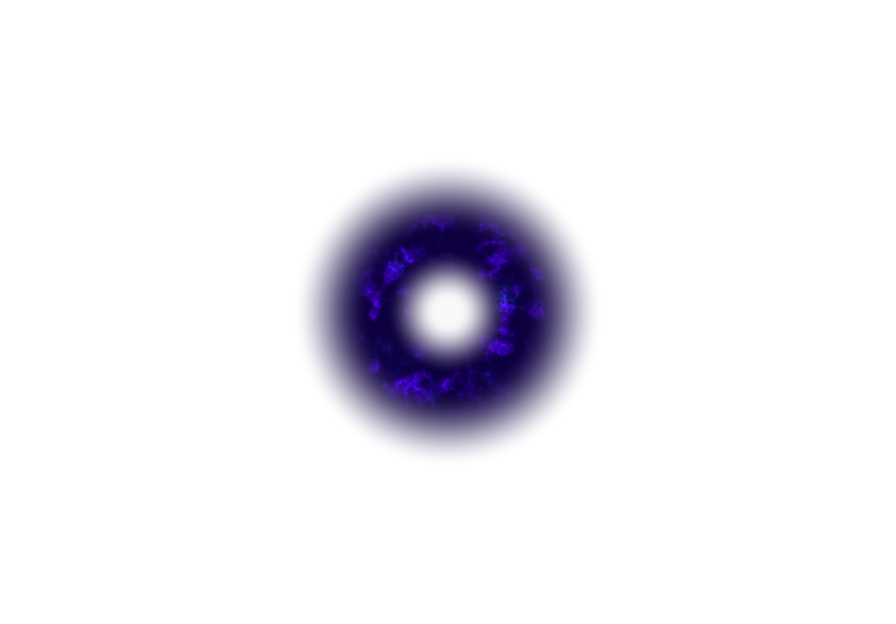
Reproduce this background procedurally as a WebGL 1 fragment shader.

```glsl
precision highp float;
// A soft indigo ring on white, with violet nebula wisps and blue sparks inside it.

uniform vec2 u_resolution;

float hash(vec2 p) {
    return fract(sin(dot(p, vec2(127.1, 311.7))) * 43758.55);
}

float noise(vec2 p) {
    vec2 cell = floor(p);
    vec2 f = fract(p);
    f = f * f * (3.0 - 2.0 * f);
    float low = mix(hash(cell), hash(cell + vec2(1.0, 0.0)), f.x);
    float high = mix(hash(cell + vec2(0.0, 1.0)), hash(cell + vec2(1.0, 1.0)), f.x);
    return mix(low, high, f.y);
}

// x: smooth cloud density, y: thin ridged veins
vec2 nebula(vec2 p) {
    vec2 sum = vec2(0.0);
    float weight = 0.5;
    for (int i = 0; i < 5; i++) {
        float n = noise(p);
        sum += weight * vec2(n, 1.0 - abs(2.0 * n - 1.0));
        p = mat2(1.6, 1.2, -1.2, 1.6) * p + 7.3;
        weight *= 0.55;
    }
    return sum / 1.055;
}

float glow(vec2 p, vec2 center, float radius) {
    vec2 d = (p - center) / radius;
    return exp(-dot(d, d));
}

void main() {
    // Centered coordinates, half the canvas height is one unit
    vec2 p = (2.0 * gl_FragCoord.xy - u_resolution) / u_resolution.y;
    float r = length(p);

    // Ring opacity: tight inner fade, wide outer fade
    float ring = mix(0.03, 1.0, smoothstep(0.04, 0.2, r));
    ring *= 1.0 - smoothstep(0.25, 0.5, r);

    // Brighter knots in the wisps
    float knots = glow(p, vec2(0.185, 0.05), 0.035)
        + 0.8 * glow(p, vec2(-0.213, -0.11), 0.026)
        + 0.5 * glow(p, vec2(-0.155, 0.145), 0.036)
        + 0.4 * glow(p, vec2(-0.06, -0.275), 0.03)
        + 0.3 * glow(p, vec2(0.12, -0.205), 0.03)
        + 0.3 * glow(p, vec2(-0.155, -0.18), 0.045);

    // Wisps fade toward both rims
    vec2 density = nebula(p * 17.0 + 3.0);
    float veins = pow(nebula(p * 34.0 + 11.0).y, 3.0);
    float band = smoothstep(0.1, 0.18, r) * (1.0 - smoothstep(0.25, 0.36, r));
    float clouds = band * smoothstep(0.45, 0.8, density.x + 0.2 * knots);

    vec3 indigo = vec3(0.05, 0.0, 0.245);
    vec3 color = indigo + vec3(0.2, 0.0, 0.55) * clouds * (0.3 + 1.6 * veins);
    color += vec3(0.08, 0.35, 0.9) * band * knots * veins * density.y;

    gl_FragColor = vec4(mix(vec3(1.0), color, ring), 1.0);
}
```
